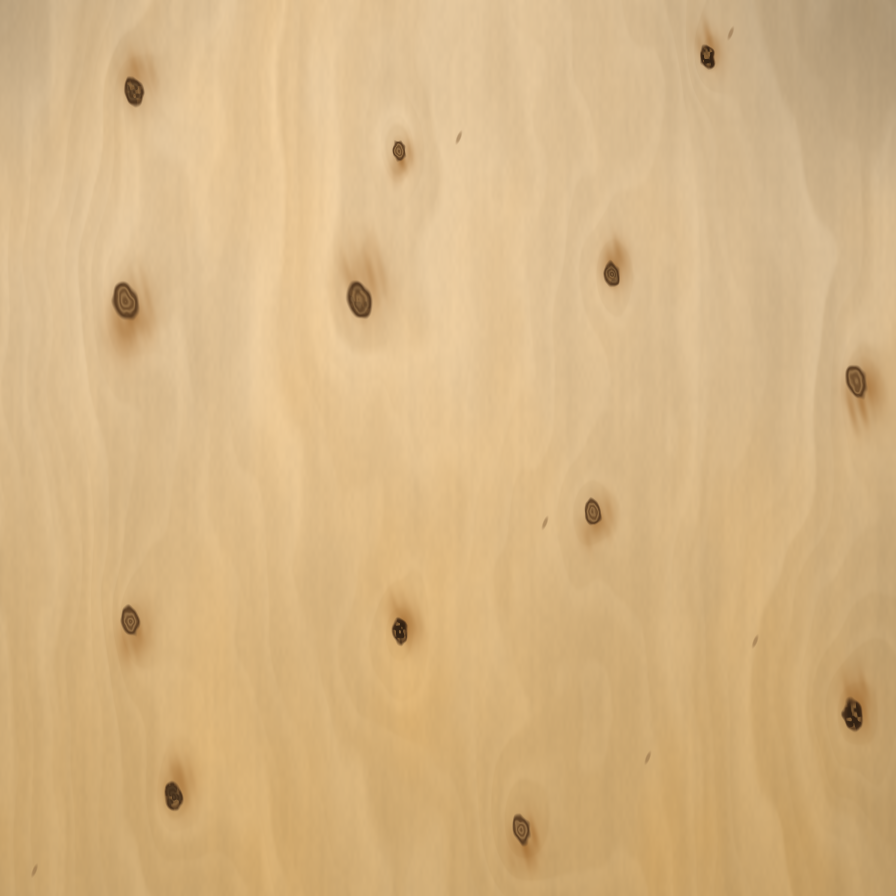
A three.js fragment shader for this texture:

```glsl
// Pale plywood veneer: soft uneven light over wavy, mostly vertical grain.
// Grain lines are contours of a stretched noise field that bulges around
// scattered knots; each knot has a ringed core, dark rim and amber halo.
varying vec2 vUv;

float hash(vec2 p) {
  return fract(sin(dot(p, vec2(127.1, 311.7))) * 43758.5453);
}

float noise(vec2 p) {
  vec2 i = floor(p);
  vec2 f = fract(p);
  f = f * f * (3.0 - 2.0 * f);
  return mix(mix(hash(i), hash(i + vec2(1.0, 0.0)), f.x),
             mix(hash(i + vec2(0.0, 1.0)), hash(i + 1.0), f.x), f.y);
}

float fbm(vec2 p) {
  float sum = 0.0;
  float gain = 0.5;
  for (int i = 0; i < 4; i++) {
    sum += gain * noise(p);
    p = p * 2.03 + 17.3;
    gain *= 0.5;
  }
  return sum;
}

// Soft sawtooth ridge: a slow rise and a crisper fall once per contour
float ridge(float field) {
  float f = fract(field);
  return smoothstep(0.35, 0.82, f) * (1.0 - smoothstep(0.86, 1.0, f));
}

// Broad light: brightest left of the upper middle, warm towards the bottom
vec3 litWood(vec2 p) {
  vec3 wood = mix(vec3(0.835, 0.685, 0.46), vec3(0.865, 0.75, 0.585),
                  smoothstep(0.05, 0.75, p.y));
  vec2 away = (p - vec2(0.38, 0.66)) * vec2(0.95, 0.75);
  float light = 1.035 - 0.27 * dot(away, away);
  float corner = smoothstep(0.72, 1.05, p.y) * smoothstep(0.15, 0.6, abs(p.x - 0.46));
  return wood * (light - 0.17 * corner);
}

// Sparse short dark nicks along the grain
float nicks(vec2 p) {
  vec2 cell = floor(p * 9.0);
  vec2 q = fract(p * 9.0) - 0.25 - 0.5 * vec2(hash(cell + 3.0), hash(cell + 8.0));
  q.x -= q.y * 0.35;
  float spot = 1.0 - smoothstep(0.3, 1.0, length(q / vec2(0.03, 0.085)));
  return spot * step(0.87, hash(cell + 21.0));
}

void main() {
  vec2 p = vUv;
  float bulge = 0.0;
  float halo = 0.0;
  float core = 0.0;
  vec3 coreColor = vec3(0.0);

  // Knots: one per jittered cell, a few cells left empty
  for (int i = 0; i < 16; i++) {
    vec2 cell = vec2(mod(float(i), 4.0), floor(float(i) / 4.0));
    if (hash(cell + 41.0) < 0.12) continue;
    vec2 center = (cell + 0.15 + 0.7 * vec2(hash(cell + 5.0), hash(cell + 13.0))) / 4.0;
    float size = mix(0.011, 0.022, hash(cell + 29.0));
    float age = hash(cell + 57.0);
    vec2 d = p - center;
    bulge += 1.5 * exp(-length(d * vec2(1.0, 0.5)) / (size * 2.2));

    // Halo smears up and down the grain, heavier on one side
    vec2 h = d - size * vec2(0.35, age > 0.5 ? 0.9 : -0.9);
    h.x += h.y * (age - 0.5) * 0.5;
    float streak = 0.5 + noise(vec2(d.x * 150.0 + d.y * 35.0, d.y * 25.0) + cell * 9.0);
    float stain = exp(-dot(h * vec2(1.0, 0.6), h * vec2(1.0, 0.6)) / (size * size * 1.3));
    halo = max(halo, stain * streak * 0.6);

    // Core: wobbly oval with growth rings and a dark rim
    vec2 q = d / (size * vec2(0.68, 1.08));
    q.x += q.y * 0.18;
    float r = length(q) + 0.3 * (noise(q * 1.8 + cell * 7.0) - 0.5);
    float mask = 1.0 - smoothstep(0.78, 1.08, r);
    float mottled = noise(q * 3.5 + cell * 11.0);
    float rings = 0.5 + 0.5 * sin(r * 17.0 + mottled * 3.0);
    vec3 heart = mix(vec3(0.56, 0.42, 0.26), vec3(0.43, 0.30, 0.17), rings);
    vec3 decayed = mix(vec3(0.17, 0.11, 0.06), vec3(0.50, 0.36, 0.20),
                       smoothstep(0.45, 0.8, mottled));
    heart = mix(heart, decayed, smoothstep(0.5, 0.7, age));
    heart = mix(heart, vec3(0.27, 0.17, 0.09), 0.65 * smoothstep(0.55, 0.85, r));
    coreColor = mix(coreColor, heart, step(core, mask) * step(0.001, mask));
    core = max(core, mask);
  }

  // Grain: pale contour lines that fade in and out, plus fine fibres
  float field = 7.0 * p.x + 4.2 * fbm(vec2(3.0, 1.3) * p + 4.0) + bulge
              + 0.22 * noise(p * vec2(45.0, 14.0));
  float patches = smoothstep(0.3, 0.65, fbm(p * vec2(6.0, 3.0) + 31.0));
  float lines = ridge(field) * patches + 0.5 * ridge(field * 2.6 + 0.3) * (1.0 - 0.5 * patches);
  float fibres = noise(p * vec2(170.0, 9.0)) + noise(p * vec2(60.0, 3.0) + 6.0) - 1.0;
  float pores = noise(p * vec2(300.0, 110.0)) - 0.5;
  float cloud = fbm(p * vec2(9.0, 3.5) + 12.0) - 0.47;

  vec3 color = litWood(p);
  color *= 1.0 + 0.022 * fibres + 0.02 * pores + 0.075 * cloud;
  color += (lines - 0.3) * vec3(0.032, 0.036, 0.04);
  color -= max(cloud, 0.0) * vec3(0.0, 0.05, 0.12);

  // Stains, nicks and knot cores on top
  color = mix(color, vec3(0.62, 0.40, 0.17), clamp(halo, 0.0, 0.75));
  color = mix(color, vec3(0.55, 0.41, 0.26), 0.55 * nicks(p));
  color = mix(color, coreColor, core * 0.95);
  gl_FragColor = vec4(color, 1.0);
}
```
